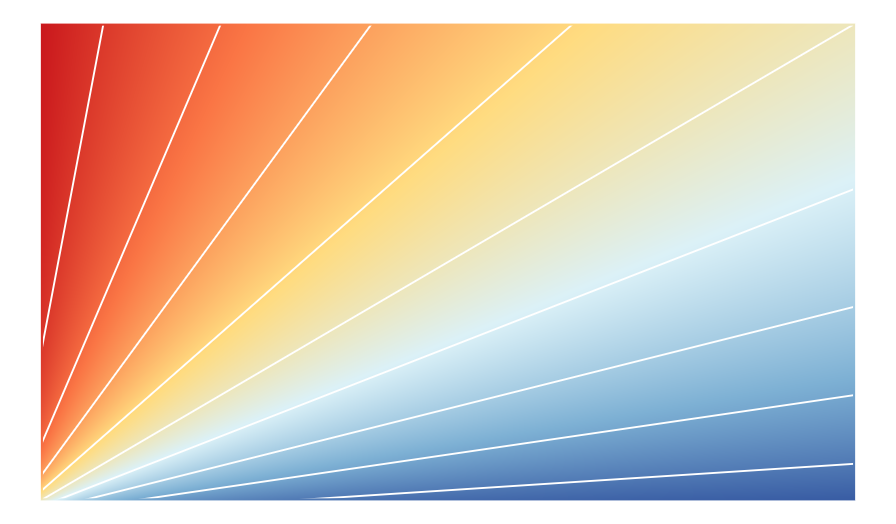
Give the GLSL for this background, as a WebGL 2 fragment shader.

```glsl
#version 300 es
precision highp float;
// A white-framed panel with a red to blue ratio gradient and a fan of white contour lines.

#define MARGIN vec2(0.0456, 0.0450)  // frame, as a share of the canvas
#define APEX 0.0385                  // how far the fan's centre lies outside the panel corner
#define LEVELS 10                    // contour lines split the ratio into this many steps
#define LINE_WIDTH 0.0036            // in canvas heights
#define LINE_INSET 0.0040            // gap between line ends and the panel edge

uniform vec2 u_resolution;
out vec4 outColor;

// Signed distance to a box with the given half size.
float boxDistance(vec2 p, vec2 halfSize) {
    vec2 d = abs(p) - halfSize;
    return length(max(d, 0.0)) + min(max(d.x, d.y), 0.0);
}

// Coverage of a shape from its signed distance, smoothed over one pixel.
float coverage(float d, float pixel) {
    return clamp(0.5 - d / pixel, 0.0, 1.0);
}

// Six evenly spaced colours from cold to warm.
vec3 heatRamp(float t) {
    const vec3 stops[6] = vec3[6](
        vec3(0.22, 0.36, 0.64),   // deep blue
        vec3(0.49, 0.69, 0.83),   // sky blue
        vec3(0.86, 0.945, 0.97),  // ice
        vec3(1.00, 0.86, 0.50),   // yellow
        vec3(0.98, 0.46, 0.27),   // orange red
        vec3(0.79, 0.09, 0.11));  // red
    float s = clamp(t, 0.0, 1.0) * 5.0;
    int i = min(int(s), 4);
    return mix(stops[i], stops[i + 1], s - float(i));
}

void main() {
    float pixel = 1.0 / u_resolution.y;
    vec2 canvas = vec2(u_resolution.x * pixel, 1.0);
    vec2 p = gl_FragCoord.xy * pixel;
    vec2 panelSize = canvas * (1.0 - 2.0 * MARGIN);

    // Position measured from the centre of the fan, in panel units
    vec2 q = (p - canvas * MARGIN) / panelSize + APEX;
    float ratio = q.y / max(q.x + q.y, 1e-4);

    // Stretch the ramp over the range reached at the panel's corners
    float lowest = APEX / (1.0 + 2.0 * APEX);
    vec3 color = heatRamp((ratio - lowest) / (1.0 - 2.0 * lowest));

    // Contour lines: rays of constant ratio
    float lineDistance = 1e3;
    vec2 fromApex = q * panelSize;
    for (int i = 1; i < LEVELS; i++) {
        float level = float(i) / float(LEVELS);
        vec2 ray = normalize(vec2(1.0 - level, level) * panelSize);
        lineDistance = min(lineDistance, abs(fromApex.x * ray.y - fromApex.y * ray.x));
    }
    float panel = boxDistance(p - 0.5 * canvas, 0.5 * panelSize);
    float line = coverage(lineDistance - 0.5 * LINE_WIDTH, pixel);
    line *= coverage(panel + LINE_INSET, pixel);
    color = mix(color, vec3(1.0), line);

    // White frame around the panel
    outColor = vec4(mix(vec3(1.0), color, coverage(panel, pixel)), 1.0);
}
```
